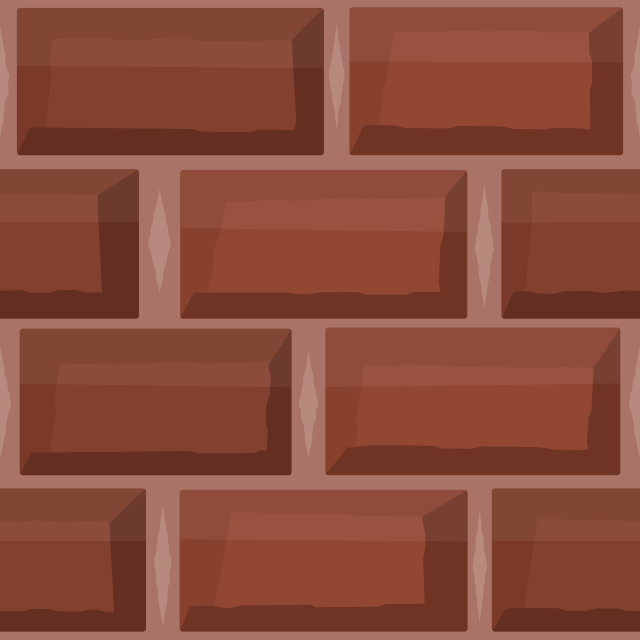
Give the GLSL for this pattern, as a WebGL 1 fragment shader.

```glsl
precision highp float;

uniform vec2 u_resolution;

#define GRID vec2(2.0, 4.0)
#define FACE vec3(0.573, 0.280, 0.200)
#define BEVEL_LIT vec3(0.534, 0.253, 0.177)
#define BEVEL_SHADE vec3(0.435, 0.202, 0.142)
#define MORTAR vec3(0.663, 0.453, 0.402)
#define MORTAR_LIGHT vec3(0.722, 0.543, 0.492)
#define DARK_BRICK 0.90
#define GLOSS 0.06
#define CORNER 0.005
#define CHIP_SIZE 0.002
#define CHIP_COUNT 12.0

const float PI = 3.14159265;

float hash(vec2 p) {
  vec3 q = fract(p.xyx * vec3(0.1031, 0.1030, 0.0973));
  q += dot(q, q.yzx + 33.33);
  return fract((q.x + q.y) * q.z);
}

// Random value for a grid cell; the cell index wraps at the canvas edge.
float vary(vec2 cell, float key, float low, float high) {
  vec2 wrapped = mod(cell, GRID);
  return mix(low, high, hash(wrapped * vec2(17.0, 29.0) + key * vec2(7.3, 3.1) + 5.0));
}

float gradientAt(vec2 corner, vec2 offset, float period) {
  float angle = 2.0 * PI * hash(vec2(mod(corner.x, period), corner.y) + 71.0);
  return dot(vec2(cos(angle), sin(angle)), offset);
}

// Gradient noise that repeats along x.
float gradientNoise(vec2 p, float period) {
  vec2 i = floor(p), f = fract(p), e = vec2(0.0, 1.0);
  vec2 w = f * f * f * (f * (f * 6.0 - 15.0) + 10.0);
  return mix(
    mix(gradientAt(i, f, period), gradientAt(i + e.yx, f - e.yx, period), w.x),
    mix(gradientAt(i + e, f - e, period), gradientAt(i + e.yy, f - e.yy, period), w.x), w.y);
}

// Hand-cut edge: flat stretches joined by short steps.
float chipped(float along, float seed) {
  float n = gradientNoise(vec2(along * CHIP_COUNT + 0.5, seed), CHIP_COUNT);
  return CHIP_SIZE * clamp(14.0 * n, -1.0, 1.0);
}

float fill(float inside) {
  return clamp(inside * min(u_resolution.x, u_resolution.y) + 0.5, 0.0, 1.0);
}

float rowShift(float row) {
  return 0.5 * (1.0 - mod(row, 2.0));
}

// Vertical joint at the left of a cell: centre and width.
vec2 joint(vec2 cell) {
  float x = (cell.x + rowShift(cell.y)) / GRID.x;
  // Joints drift most at mid canvas and stay centred on its edge
  float drift = 0.018 * cos(0.5 * PI * (cell.y + 1.0)) + vary(cell, 1.0, -0.002, 0.014);
  float width = 0.052 + 0.004 * cos(PI * cell.x) + 0.009 * cos(0.5 * PI * (cell.y - 1.5));
  return vec2(x + drift * 0.5 * (1.0 - cos(2.0 * PI * x)), width + vary(cell, 2.0, -0.004, 0.004));
}

// Light pointed streak in a joint.
float streak(vec2 p, vec2 cell, vec2 seam) {
  float y = p.y - (cell.y + 0.5) / GRID.y - vary(cell, 3.0, -0.012, 0.012);
  float taper = 1.0 - abs(y) / vary(cell, 4.0, 0.08, 0.102);
  float ragged = 1.0 + 0.4 * gradientNoise(vec2(y * 55.0, vary(cell, 5.0, 0.0, 40.0)), 55.0);
  return 0.27 * seam.y * taper * ragged - abs(p.x - seam.x);
}

vec3 brickColour(vec2 at, vec2 low, vec2 size, vec2 cell) {
  vec2 p = at - low;
  float seed = vary(cell, 6.0, 0.0, 50.0);
  float fromRight = size.x - p.x, fromTop = size.y - p.y;

  // Bevel widths, each with its own slant and chips
  float left = vary(cell, 7.0, 0.030, 0.046) + vary(cell, 8.0, 0.08, 0.22) * p.y;
  float right = vary(cell, 9.0, 0.042, 0.070) + vary(cell, 10.0, -0.06, 0.06) * p.y;
  float top = vary(cell, 11.0, 0.034, 0.060) + vary(cell, 12.0, -0.02, 0.02) * p.x;
  float bottom = vary(cell, 13.0, 0.033, 0.046) + vary(cell, 14.0, -0.015, 0.015) * p.x;
  float mitre = right / top;
  left += chipped(at.y, seed);
  right += chipped(at.y, seed + 3.3);
  top += 0.5 * chipped(at.x, seed + 6.6);
  bottom += chipped(at.x, seed + 9.9);

  // Raised face, then the shaded right and bottom bevels
  float face = min(p.x - left, fromTop - top);
  float shadeRight = min(right - fromRight, fromTop * mitre - fromRight);
  float shadeBottom = min(bottom - p.y, p.x - vary(cell, 15.0, 0.35, 0.80) * p.y);
  vec3 colour = mix(BEVEL_LIT, FACE, fill(face));
  colour = mix(colour, BEVEL_SHADE, fill(max(shadeRight, shadeBottom)));
  colour *= mix(1.0, DARK_BRICK, mod(cell.x + cell.y, 2.0));

  // Glossy band over the upper part
  float band = size.y * vary(cell, 16.0, 0.34, 0.41) + vary(cell, 17.0, -0.015, 0.015) * p.x;
  return mix(colour, vec3(1.0), GLOSS * fill(band - fromTop));
}

void main() {
  vec2 p = gl_FragCoord.xy / u_resolution;
  float row = floor(p.y * GRID.y);
  // Nearest vertical joint, then the brick on this side of it
  vec2 seamCell = vec2(floor(p.x * GRID.x - rowShift(row) + 0.5), row);
  vec2 seam = joint(seamCell);
  vec2 cell = seamCell - vec2(p.x < seam.x ? 1.0 : 0.0, 0.0);
  vec2 start = joint(cell), end = joint(cell + vec2(1.0, 0.0));
  float bed = 0.0075 + 0.0055 * cos(0.5 * PI * row);
  vec2 low = vec2(start.x + 0.5 * start.y, row / GRID.y + bed);
  vec2 high = vec2(end.x - 0.5 * end.y, (row + 1.0) / GRID.y - vary(cell, 19.0, 0.011, 0.0155));
  vec2 q = abs(p - 0.5 * (low + high)) - 0.5 * (high - low) + CORNER;
  float outside = length(max(q, 0.0)) + min(max(q.x, q.y), 0.0) - CORNER;

  vec3 colour = mix(MORTAR, MORTAR_LIGHT, fill(streak(p, seamCell, seam)));
  colour = mix(colour, brickColour(p, low, high - low, cell), fill(-outside));
  gl_FragColor = vec4(colour, 1.0);
}
```
